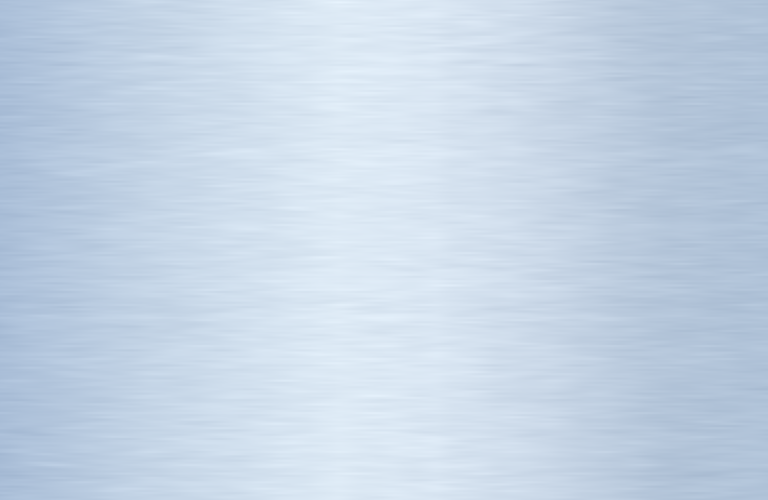
This texture is drawn by a WebGL 1 fragment shader. Its source:

```glsl
precision highp float;
// Brushed pale-blue metal: a soft vertical sheen crossed by fine horizontal streaks.

uniform vec2 u_resolution;

// Sheen colours from the left edge to the right edge
const vec3 LEFT_EDGE     = vec3(0.665, 0.745, 0.845);
const vec3 LEFT_MID      = vec3(0.765, 0.830, 0.900);
const vec3 HIGHLIGHT     = vec3(0.868, 0.918, 0.962);
const vec3 HIGHLIGHT_END = vec3(0.850, 0.900, 0.950);
const vec3 RIGHT_MID     = vec3(0.790, 0.845, 0.908);
const vec3 RIGHT_SHADE   = vec3(0.705, 0.773, 0.852);
const vec3 RIGHT_EDGE    = vec3(0.690, 0.763, 0.847);

// Horizontal places of the inner colours
const float LEFT_MID_X      = 0.19;
const float HIGHLIGHT_X     = 0.44;
const float HIGHLIGHT_END_X = 0.57;
const float RIGHT_MID_X     = 0.71;
const float RIGHT_SHADE_X   = 0.86;

// Streaks: cells per canvas width and height, and strength
const int   STREAK_LAYERS = 4;
const vec2  STREAK_CELLS  = vec2(5.0, 41.0);
const vec2  STREAK_GROWTH = vec2(1.5, 1.78);
const float STREAK_AMOUNT = 0.037;
const float FIRST_GAIN    = 0.40;
const float LAYER_GAIN    = 1.40;
const float ROW_TONE      = 0.32;
const vec3  STREAK_TINT   = vec3(1.08, 1.0, 0.84);

// Faint upright banding
const float BAND_CELLS  = 38.0;
const float BAND_AMOUNT = 0.006;

float hash(vec2 p) {
  vec3 q = fract(vec3(p.xyx) * 0.1031);
  q += dot(q, q.yzx + 33.33);
  return fract((q.x + q.y) * q.z);
}

float fade(float t) {
  return t * t * t * (t * (t * 6.0 - 15.0) + 10.0);
}

// Gradient noise along x, with its own slopes on each row
float lineNoise(float x, float row) {
  float cell = floor(x);
  float f = x - cell;
  float slopeA = 2.0 * hash(vec2(cell, row)) - 1.0;
  float slopeB = 2.0 * hash(vec2(cell + 1.0, row)) - 1.0;
  return mix(slopeA * f, slopeB * (f - 1.0), fade(f));
}

// One brushed row: a long even tone plus shorter variation along it
float brushedRow(float x, float row) {
  float shift = 31.0 * hash(vec2(row, 5.7));
  float tone = hash(vec2(row, 19.3)) - 0.5;
  return ROW_TONE * tone + lineNoise(x + shift, row);
}

float brushedLayer(vec2 p) {
  float row = floor(p.y);
  return mix(brushedRow(p.x, row), brushedRow(p.x, row + 1.0), fade(p.y - row));
}

// Layers finer than a pixel fade out
float streaks(vec2 uv) {
  vec2 cells = STREAK_CELLS;
  float strength = FIRST_GAIN;
  float total = 0.0;
  for (int i = 0; i < STREAK_LAYERS; i++) {
    float visible = smoothstep(0.6, 1.4, u_resolution.y / cells.y);
    vec2 offset = vec2(17.3, 241.7) * float(i + 1);
    total += strength * visible * brushedLayer(uv * cells + offset);
    cells *= STREAK_GROWTH;
    strength *= LAYER_GAIN;
  }
  return total;
}

float ramp(float start, float end, float x) {
  return clamp((x - start) / (end - start), 0.0, 1.0);
}

vec3 sheen(float x) {
  vec3 color = mix(LEFT_EDGE, LEFT_MID, ramp(0.0, LEFT_MID_X, x));
  color = mix(color, HIGHLIGHT, ramp(LEFT_MID_X, HIGHLIGHT_X, x));
  color = mix(color, HIGHLIGHT_END, ramp(HIGHLIGHT_X, HIGHLIGHT_END_X, x));
  color = mix(color, RIGHT_MID, ramp(HIGHLIGHT_END_X, RIGHT_MID_X, x));
  color = mix(color, RIGHT_SHADE, ramp(RIGHT_MID_X, RIGHT_SHADE_X, x));
  return mix(color, RIGHT_EDGE, ramp(RIGHT_SHADE_X, 1.0, x));
}

void main() {
  vec2 uv = gl_FragCoord.xy / u_resolution;
  vec3 color = sheen(uv.x);

  // Brushed grain
  color += STREAK_AMOUNT * STREAK_TINT * streaks(uv);

  // Upright banding
  color += BAND_AMOUNT * lineNoise(uv.x * BAND_CELLS, 7.0);

  gl_FragColor = vec4(clamp(color, 0.0, 1.0), 1.0);
}
```
